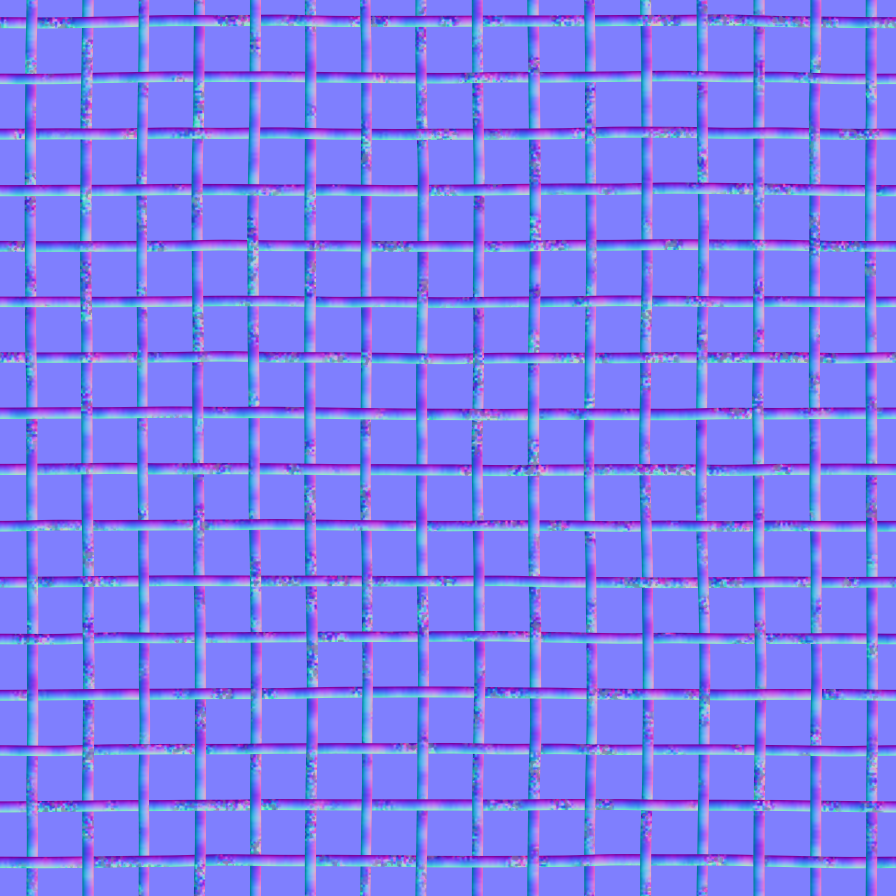
This texture map is drawn by a WebGL 1 fragment shader. Its source:

```glsl
precision highp float;
// Normal map of a plain-woven wire mesh with slightly bent, worn wires.

uniform vec2 u_resolution;

#define CELLS 16.0                   // wires across and down, even so the weave wraps
#define CENTRE vec2(0.55, 0.625)     // crossing position inside a cell
#define HALF_WIDTH 0.097             // wire radius in cells
#define SWAY 0.07                    // slow drift shared by neighbouring wires
#define BEND 0.02                    // bending of each single wire
#define TILT 0.5                     // steepness of the over-under wave
#define DENT 0.5                     // uneven tilt along each wire
#define LEAN 0.1                     // shifts the ridge off the wire centre
#define GRAIN 0.5                    // fine surface roughness
#define WEAR 1.5                     // extra roughness inside worn patches
#define FLAT_COLOR vec3(0.498, 0.498, 0.995)
#define WORN_COLOR vec3(0.44, 0.47, 0.62)

const float PI = 3.14159;

float hash(vec2 p) {
  vec3 q = fract(p.xyx * 0.1031);
  q += dot(q, q.yzx + 33.33);
  return fract((q.x + q.y) * q.z);
}

// Value noise on an integer lattice that wraps after "period" steps.
float wrapNoise(vec2 p, vec2 period, float seed) {
  vec2 i = floor(p);
  vec2 f = p - i;
  f = f * f * (3.0 - 2.0 * f);
  vec2 a = mod(i, period);
  vec2 b = mod(i + 1.0, period);
  float low = mix(hash(a + seed), hash(vec2(b.x, a.y) + seed), f.x);
  float high = mix(hash(vec2(a.x, b.y) + seed), hash(b + seed), f.x);
  return mix(low, high, f.y);
}

// Noise over the unit square with a whole number of lattice cells.
float tileNoise(vec2 uv, vec2 count, float seed) {
  return wrapNoise(uv * count, count, seed);
}

// One noise value for the column (x) and one for the row (y), varying along them.
vec2 alongWires(vec2 uv, vec2 id, float steps, float seed) {
  vec2 along = uv * steps;
  return vec2(
    wrapNoise(vec2(id.x, along.y), vec2(CELLS, steps), seed),
    wrapNoise(vec2(along.x, id.y), vec2(steps, CELLS), seed + 48.0)) - 0.5;
}

// Offset of the column (x) and the row (y) passing near this point.
vec2 wireOffset(vec2 uv, vec2 id) {
  vec2 sway = vec2(tileNoise(uv, vec2(4.0), 11.0), tileNoise(uv, vec2(4.0), 47.0)) - 0.5;
  return SWAY * sway + BEND * alongWires(uv, id, CELLS, 83.0);
}

// Encodes a normal with the green channel pointing down.
vec3 encodeNormal(vec3 n) {
  return 0.5 + 0.5 * normalize(n) * vec3(1.0, -1.0, 1.0);
}

// Rounded surface: "across" runs from -1 to 1, "slope" tilts along the wire.
vec3 wireNormal(float across, float slope) {
  float t = clamp(across, -0.97, 0.97);
  float up = sqrt(1.0 - t * t);
  return vec3(t, slope * up, up);
}

// Adds streaks, pits and dull patches to a wire.
vec3 wornColor(vec3 n, vec2 uv, vec2 streakCount, float seed) {
  float patches = smoothstep(0.5, 0.85, tileNoise(uv, vec2(40.0), seed));
  vec2 streak = vec2(
    tileNoise(uv, streakCount, seed + 5.0),
    tileNoise(uv, streakCount, seed + 17.0)) - 0.5;
  vec2 pit = vec2(
    tileNoise(uv, vec2(352.0), seed + 29.0),
    tileNoise(uv, vec2(352.0), seed + 41.0)) - 0.5;
  n.xy += GRAIN * (0.3 + patches) * streak + WEAR * patches * pit;
  float dull = patches * smoothstep(0.5, 0.8, tileNoise(uv, vec2(288.0), seed + 61.0));
  return mix(encodeNormal(n), WORN_COLOR, 0.65 * dull);
}

void main() {
  vec2 uv = gl_FragCoord.xy / u_resolution;
  vec2 p = uv * CELLS - CENTRE;
  vec2 cell = floor(p + 0.5);
  vec2 id = mod(cell, CELLS);
  vec2 d = p - cell - wireOffset(uv, id);

  // Alternate crossings put the column on top (+1) or below (-1).
  float over = 2.0 * mod(id.x + id.y, 2.0) - 1.0;

  // Wires bend sharply next to each crossing and flatten between them.
  vec2 wave = over * TILT * (0.4 * sin(PI * d) + 0.6 * sin(3.0 * PI * d));
  vec2 dent = DENT * alongWires(uv, id, 3.0 * CELLS, 211.0);

  // Each wire has a slightly different thickness.
  vec2 radius = HALF_WIDTH * (0.95 + 0.1 * vec2(hash(id.xx + 7.0), hash(id.yy + 71.0)));
  vec2 t = d / radius;
  vec2 coverage = clamp((radius - abs(d)) * u_resolution / CELLS + 0.5, 0.0, 1.0);

  vec3 columnNormal = wireNormal(t.x - LEAN, wave.y + dent.x);
  vec3 rowNormal = wireNormal(t.y + LEAN, dent.y - wave.x).yxz;
  vec3 columnColor = wornColor(columnNormal, uv, vec2(112.0, 320.0), 19.0);
  vec3 rowColor = wornColor(rowNormal, uv, vec2(320.0, 112.0), 163.0);

  // Lay the lower wire first, then the upper one.
  float columnTop = step(0.0, over);
  vec3 color = FLAT_COLOR;
  color = mix(color, mix(columnColor, rowColor, columnTop),
              mix(coverage.x, coverage.y, columnTop));
  color = mix(color, mix(rowColor, columnColor, columnTop),
              mix(coverage.y, coverage.x, columnTop));
  gl_FragColor = vec4(color, 1.0);
}
```
